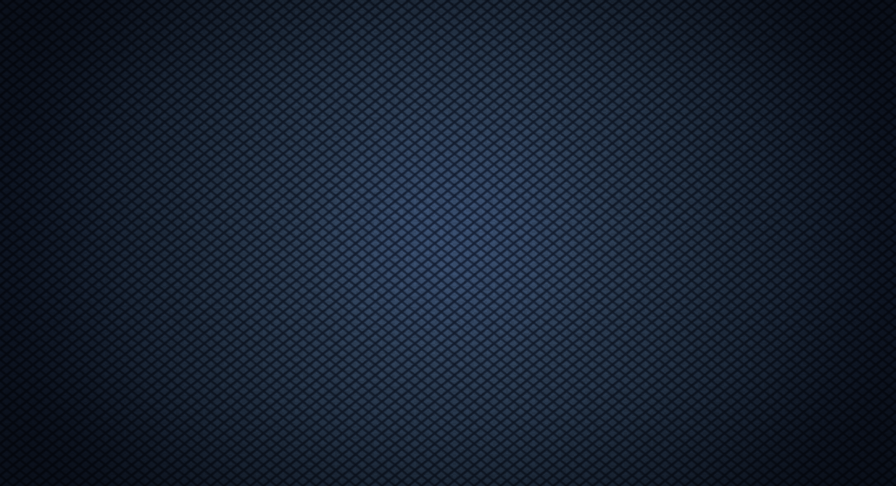
Write a WebGL 1 fragment shader that draws this pattern.

```glsl
precision highp float;
// A dark navy fabric of small woven diamonds under a soft central glow.
// Two families of diagonal grooves cut the cloth into cells; each cell gets
// a slight bevel and fine grain, and a radial ramp colours the whole.
uniform vec2 u_resolution;

const vec2 DIAMOND = vec2(0.0271, 0.0217);   // cell size, in canvas heights
const vec2 GLOW_CENTER = vec2(0.507, 0.515); // fraction of the canvas
const vec3 GLOW_BLUE = vec3(0.208, 0.285, 0.402);
const vec3 SLATE = vec3(0.165, 0.228, 0.310);
const vec3 NAVY = vec3(0.113, 0.162, 0.225);
const vec3 NIGHT = vec3(0.050, 0.078, 0.132);
const vec3 GROOVE_TINT = vec3(0.36, 0.40, 0.48);

// Sine-free hash of a 2D cell to 0..1
float hash(vec2 p) {
  vec3 q = fract(vec3(p.xyx) * 0.1031);
  q += dot(q, q.yzx + 33.33);
  return fract((q.x + q.y) * q.z);
}

// Soft groove centred on every whole number of t
float groove(float t, float halfWidth, float blur) {
  float d = abs(fract(t + 0.5) - 0.5);
  return 1.0 - smoothstep(halfWidth - blur, halfWidth + blur, d);
}

// Cloth colour at a distance r from the glow
vec3 glowRamp(float r) {
  vec3 c = mix(GLOW_BLUE, SLATE, smoothstep(0.0, 0.36, r));
  c = mix(c, NAVY, smoothstep(0.22, 0.62, r));
  return mix(c, NIGHT, smoothstep(0.48, 1.0, r));
}

// Fine thread grain, faded when threads are narrower than a pixel
float grain(vec2 p, float pixel) {
  vec2 thread = DIAMOND / vec2(5.0, 6.0);
  float visible = clamp(thread.y / pixel, 0.0, 1.0);
  return (hash(floor(p / thread)) - 0.5) * visible;
}

void main() {
  float pixel = 1.0 / u_resolution.y;
  vec2 uv = gl_FragCoord.xy / u_resolution;
  vec2 p = gl_FragCoord.xy * pixel;
  float aspect = u_resolution.x * pixel;

  // Diagonal lattice coordinates
  vec2 cell = p / DIAMOND;
  vec2 diagonal = vec2(cell.x + cell.y, cell.x - cell.y);
  float blur = 0.07 + 0.5 * pixel * length(1.0 / DIAMOND);
  float falling = groove(diagonal.x, 0.13, blur);
  float rising = groove(diagonal.y, 0.14, blur);
  float cut = 1.0 - (1.0 - 0.82 * falling) * (1.0 - 0.92 * rising);

  // Glow, with bevel and grain on the cell faces
  vec2 fromGlow = (uv - GLOW_CENTER) * vec2(aspect, 1.08);
  vec3 color = glowRamp(length(fromGlow));
  float bevel = fract(diagonal.x) - fract(diagonal.y);
  color *= 1.06 + 0.07 * bevel + 0.12 * grain(p, pixel);

  // Grooves, then darker corners
  color *= mix(vec3(1.0), GROOVE_TINT, cut);
  vec2 edge = abs(uv - 0.5) * 2.0;
  color *= 1.0 - 0.25 * smoothstep(0.7, 1.4, length(edge));

  gl_FragColor = vec4(color, 1.0);
}
```
